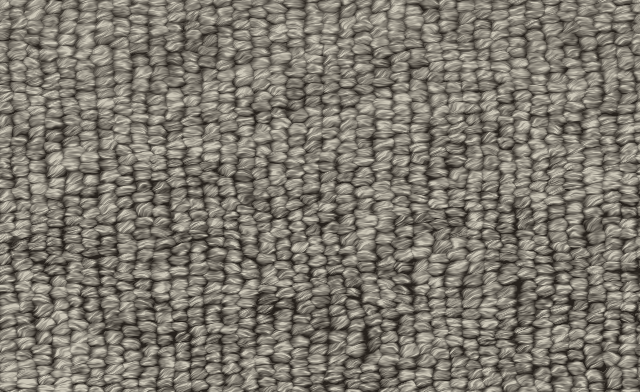
A Shadertoy shader for this texture:

```glsl
// Draws a grey-beige woven loop carpet: columns of plump, fibrous yarn loops.

const vec2 LOOPS = vec2(37.0, 37.0);       // repeats across and down
const vec2 LOOP_RADIUS = vec2(0.57, 0.61); // half size in cells
const vec3 SHADOW_COLOR = vec3(0.15, 0.13, 0.11);
const vec3 YARN_COLOR = vec3(0.51, 0.49, 0.45);
const vec3 LIGHT_COLOR = vec3(0.80, 0.78, 0.72);
const float YARN_TONE = 0.56;              // tone at which YARN_COLOR appears

vec2 hash2(vec2 p) {
    vec3 q = fract(p.xyx * vec3(0.1031, 0.1030, 0.0973));
    q += dot(q, q.yzx + 33.33);
    return fract((q.xx + q.yz) * q.zy);
}

float gradientDot(vec2 cell, vec2 offset) {
    float angle = 6.2832 * hash2(cell).x;
    return dot(vec2(cos(angle), sin(angle)), offset);
}

// Gradient noise, roughly -0.7 to 0.7
float gradientNoise(vec2 p) {
    vec2 i = floor(p), f = p - i;
    vec2 u = f * f * f * (f * (f * 6.0 - 15.0) + 10.0);
    vec2 e = vec2(0.0, 1.0);
    return mix(mix(gradientDot(i, f), gradientDot(i + e.yx, f - e.yx), u.x),
               mix(gradientDot(i + e, f - e), gradientDot(i + e.yy, f - e.yy), u.x), u.y);
}

// Fine strands running along a loop, slanted and slightly bowed
float strands(vec2 q, float slant, vec2 seed) {
    float across = q.y - slant * q.x + 0.25 * q.x * q.x;
    float coarse = gradientNoise(vec2(q.x * 0.9, across * 2.2) + seed);
    float fine = gradientNoise(vec2(q.x * 1.6, across * 5.0) + seed.yx + 17.0);
    return coarse + 0.6 * fine;
}

// Brightness of one loop; q spans -1 to 1 over its body
float loopTone(vec2 q, float height, vec2 id) {
    vec2 rnd = hash2(id + 71.0);
    float slant = mix(-0.35, 0.85, rnd.x);
    float body = smoothstep(-0.2, 0.85, height);
    float fibre = strands(q, slant, rnd * 90.0 + 5.0);
    float glint = smoothstep(0.2, 0.6, fibre) * body;
    return 0.13 + 0.59 * body + 0.15 * q.y
         + 0.56 * fibre * (0.5 + 0.5 * body)
         + 0.14 * glint + 0.22 * (rnd.y - 0.5);
}

// Blends nearby loops so the highest one covers its neighbours
float weaveTone(vec2 p) {
    float column = floor(p.x), total = 0.0, weight = 0.0;
    for (int i = -1; i <= 1; i++) {
        float x = column + float(i);
        float shift = 0.5 * mod(x, 2.0) + 0.5 * (hash2(vec2(x, 3.0)).x - 0.5);
        float row = floor(p.y + shift);
        for (int j = -1; j <= 1; j++) {
            vec2 id = vec2(x, row + float(j));
            vec2 rnd = hash2(id + 11.0) - 0.5;
            vec2 center = id + 0.5 + rnd * vec2(0.24, 0.28) - vec2(0.0, shift);
            vec2 d = p - center;
            d.y -= (0.12 + 0.4 * rnd.x) * d.x;
            vec2 q = d / (LOOP_RADIUS * (1.0 + 0.22 * rnd.yx));
            float height = 1.0 - pow(abs(q.x), 2.3) - q.y * q.y;
            float w = exp(12.0 * clamp(height, -4.0, 1.0));
            total += w * loopTone(clamp(q, -1.5, 1.5), height, id);
            weight += w;
        }
    }
    return total / weight;
}

// Stray fibres lying over the weave in worn patches
float fray(vec2 p) {
    float bend = gradientNoise(p * 0.5);
    float thread = gradientNoise(vec2(p.x * 0.9, p.y * 2.6 + 3.5 * bend) + 40.0);
    float patches = smoothstep(-0.15, 0.35, gradientNoise(p * 0.22 + 9.0));
    return smoothstep(0.1, 0.5, abs(thread)) * sign(thread + 0.1) * patches;
}

vec3 yarnColor(float tone) {
    vec3 low = mix(SHADOW_COLOR, YARN_COLOR, clamp(tone / YARN_TONE, 0.0, 1.0));
    return mix(low, LIGHT_COLOR, clamp((tone - YARN_TONE) / (1.0 - YARN_TONE), 0.0, 1.0));
}

void mainImage(out vec4 fragColor, in vec2 fragCoord) {
    vec2 uv = fragCoord / iResolution.xy;
    vec2 p = uv * LOOPS;

    // Uneven tension bends the rows and columns
    vec2 bend = vec2(gradientNoise(p * 0.13 + 2.0), gradientNoise(p * 0.16 + 31.0));
    p += bend * vec2(0.5, 0.8) + vec2(0.5 * uv.y, 0.8 * uv.x);

    // Small wobble roughens the loop outlines
    vec2 wobble = vec2(gradientNoise(p * 1.3 + 13.0), gradientNoise(p * 1.6 + 57.0));
    float tone = weaveTone(p + 0.22 * wobble) + 0.13 * fray(p);

    // Broad wear, softer contrast at the top, dim area low down
    tone += 0.17 * gradientNoise(uv * vec2(5.0, 9.0) + 4.0);
    tone += 0.14 * gradientNoise(p * vec2(0.35, 0.45) + 23.0);
    tone = mix(tone, 0.60, 0.18 * smoothstep(0.4, 1.0, uv.y));
    vec2 dim = (uv - vec2(0.6, 0.28)) / vec2(0.6, 0.3);
    tone -= 0.07 * exp(-dot(dim, dim));

    fragColor = vec4(yarnColor(tone), 1.0);
}
```
